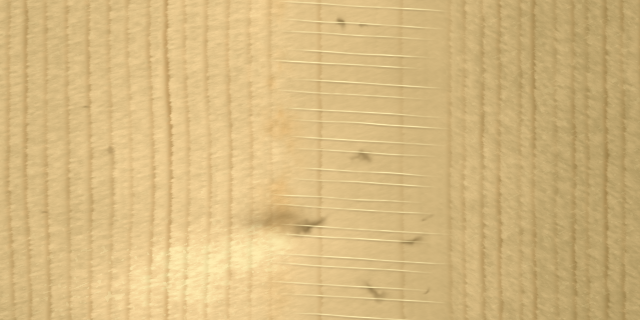
Give the GLSL for this texture, as a WebGL 1 fragment shader.

```glsl
precision highp float;
uniform vec2 u_resolution;

const vec3 WOOD_DARK = vec3(0.71, 0.615, 0.405);
const vec3 WOOD_LIGHT = vec3(0.95, 0.82, 0.59);
const vec3 SHEEN = vec3(1.0, 0.93, 0.69);
const vec3 RING_TINT = vec3(0.11, 0.13, 0.13);
const vec3 STAIN_TINT = vec3(0.03, 0.07, 0.10);
const vec3 KNOT_COLOR = vec3(0.42, 0.33, 0.17);

const float LEFT_EDGE = 0.875;     // sparse heartwood band
const float RIGHT_EDGE = 1.375;
const float LEFT_DENSITY = 16.0;   // rings per canvas height
const float BAND_DENSITY = 4.0;
const float RIGHT_DENSITY = 18.0;
const float DARK_RING = 8.0;
const float RING_WIDTH = 0.0075;

const float SCRATCH_PERIOD = 0.091;
const float SCRATCH_GAP = 0.035;
const float SCRATCH_SLOPE = 0.06;
const float SCRATCH_WIDTH = 0.0021;
const float FIBRE_CONTRAST = 0.56;
const float STRIA_CONTRAST = 0.12;

float hash(vec2 p) {
  vec3 q = fract(vec3(p.xyx) * 0.1031);
  q += dot(q, q.yzx + 33.33);
  return fract((q.x + q.y) * q.z);
}

float noise(vec2 p) {
  vec2 i = floor(p), f = fract(p);
  f = f * f * (3.0 - 2.0 * f);
  return mix(mix(hash(i), hash(i + vec2(1, 0)), f.x),
             mix(hash(i + vec2(0, 1)), hash(i + vec2(1, 1)), f.x), f.y);
}

float fbm(vec2 p) {
  float sum = 0.0, amp = 0.5;
  for (int i = 0; i < 4; i++) {
    sum += amp * noise(p);
    p = p * 2.03 + 17.0;
    amp *= 0.5;
  }
  return sum / 0.9375;
}

vec2 turn(vec2 p, float a) {
  return vec2(cos(a) * p.x + sin(a) * p.y, cos(a) * p.y - sin(a) * p.x);
}

float blob(vec2 p, vec2 center, vec2 radius, float angle) {
  vec2 q = turn(p - center, angle) / radius;
  return exp(-dot(q, q));
}

// Vertical annual rings with ragged edges, widely spaced inside the band
float rings(vec2 p, float fibre) {
  float x = p.x + 0.02 * (noise(vec2(p.x * 2.0, p.y * 2.2)) - 0.5)
          + 0.004 * (noise(p * vec2(9.0, 14.0)) - 0.5) + 0.012 * fibre;
  float density = x < LEFT_EDGE ? LEFT_DENSITY : (x < RIGHT_EDGE ? BAND_DENSITY : RIGHT_DENSITY);
  float phase = LEFT_DENSITY * min(x, LEFT_EDGE)
              + BAND_DENSITY * clamp(x - LEFT_EDGE, 0.0, RIGHT_EDGE - LEFT_EDGE)
              + RIGHT_DENSITY * max(x - RIGHT_EDGE, 0.0);
  float id = floor(phase);
  float offset = 0.5 + 0.3 * (hash(vec2(id, 3.0)) - 0.5);
  float d = (phase - id - offset) / density;
  float width = RING_WIDTH * (d < 0.0 ? 1.4 : 0.75);
  float strength = 0.25 + 0.4 * hash(vec2(id, 7.0));
  strength += 0.5 * (1.0 - step(0.5, abs(id - DARK_RING)));
  float fade = 0.5 + 0.6 * noise(vec2(id * 5.0, p.y * 5.0)) + 0.4 * noise(p * vec2(20.0, 30.0));
  return strength * fade * exp(-d * d / (width * width));
}

// Pairs of slanted scratches: x is the lit ridge, y its shadow
vec2 scratches(vec2 p, float pixel) {
  vec2 result = vec2(0.0);
  float width = max(SCRATCH_WIDTH, 0.52 * pixel);
  for (int k = 0; k < 2; k++) {
    float fk = float(k);
    float row = (p.y + SCRATCH_SLOPE * p.x - fk * SCRATCH_GAP) / SCRATCH_PERIOD;
    vec2 id = vec2(floor(row), fk * 31.0 + 5.0);
    float d = (fract(row) - 0.5 + 0.08 * (hash(id) - 0.5)) * SCRATCH_PERIOD;
    d += 0.003 * (noise(vec2(p.x * 9.0, id.x * 5.0 + fk)) - 0.5);
    float start = 0.85 + 0.1 * hash(id + 11.0);
    float end = 1.27 + 0.12 * hash(id + 23.0);
    float span = smoothstep(start - 0.05, start + 0.08, p.x) * smoothstep(end + 0.05, end - 0.1, p.x);
    span *= 0.25 + 0.6 * noise(vec2(p.x * 14.0, id.x * 7.0 + fk * 3.0))
          + 0.35 * noise(vec2(p.x * 55.0, id.x * 9.0 + fk * 4.0));
    float shade = (d + 2.2 * width) / (1.5 * width);
    result += span * vec2(exp(-d * d / (width * width)), exp(-shade * shade));
  }
  return result;
}

void main() {
  vec2 p = gl_FragCoord.xy / u_resolution.y;
  float pixel = 1.0 / u_resolution.y;
  float band = smoothstep(0.84, 0.98, p.x) * smoothstep(1.48, 1.32, p.x);
  float right = smoothstep(1.2, 1.5, p.x);

  // Broad light falling off to the right
  float tone = 0.12 + 0.72 * smoothstep(1.95, 0.85, p.x) - 0.34 * smoothstep(0.6, 0.0, p.x);
  tone -= 0.12 * band;
  tone += 0.28 * (fbm(p * vec2(2.5, 4.0)) - 0.5);
  float glow = blob(p, vec2(0.72, 0.2), vec2(0.3, 0.09), 0.15) + 0.5 * blob(p, vec2(0.45, 0.1), vec2(0.3, 0.14), 0.0);
  tone += glow * (0.08 + 0.5 * fbm(p * vec2(9.0, 16.0)));

  // Short tilted fibres and faint vertical striae
  float fibre = mix(fbm(turn(p, 0.22) * vec2(42.0, 130.0)), fbm(turn(p, -0.45) * vec2(46.0, 110.0)), right) - 0.5;
  tone += FIBRE_CONTRAST * fibre * (1.0 - 0.55 * band);
  tone += STRIA_CONTRAST * (noise(vec2(p.x * 70.0 + 2.0 * fibre, p.y * 2.5)) - 0.5) * (1.0 - 0.5 * band);
  vec3 color = mix(WOOD_DARK, WOOD_LIGHT, min(tone, 1.05));
  color = mix(color, SHEEN, smoothstep(0.98, 1.4, tone));

  color -= RING_TINT * rings(p, fibre);
  float stain = blob(p, vec2(0.87, 0.55), vec2(0.06, 0.5), 0.0) * smoothstep(0.35, 0.8, fbm(p * vec2(14.0, 10.0)));
  color -= STAIN_TINT * stain;

  // Sparse lit specks
  float speck = smoothstep(0.76, 0.92, noise(turn(p, 0.4) * vec2(75.0, 130.0)));
  color = mix(color, SHEEN, speck * (0.1 + 0.5 * min(glow, 1.0)) * (1.0 - band));

  // Smeared knots and small bruises
  vec2 w = p + 0.03 * (vec2(noise(p * 22.0), noise(p * 22.0 + 40.0)) - 0.5);
  w += 0.012 * (vec2(noise(p * 70.0), noise(p * 70.0 + 40.0)) - 0.5);
  float knot = 0.4 * blob(w, vec2(0.86, 0.31), vec2(0.11, 0.035), 0.0);
  knot += 0.5 * blob(w, vec2(0.96, 0.295), vec2(0.05, 0.013), 0.4);
  knot += 0.45 * blob(w, vec2(1.17, 0.095), vec2(0.04, 0.011), -0.5);
  knot += 0.55 * blob(w, vec2(1.29, 0.24), vec2(0.032, 0.014), 0.0);
  knot += 0.45 * blob(w, vec2(1.13, 0.512), vec2(0.03, 0.01), 0.0);
  knot += 0.6 * blob(w, vec2(1.06, 0.925), vec2(0.012, 0.02), 0.0);
  vec2 cell = floor(p * 5.0);
  vec2 fleck = (cell + 0.25 + 0.5 * vec2(hash(cell), hash(cell + 50.0))) / 5.0;
  knot += 0.3 * step(0.85, hash(cell + 90.0)) * blob(w, fleck, vec2(0.012, 0.006), 0.0);
  color = mix(color, KNOT_COLOR, min(knot, 0.75));
  color = mix(color, SHEEN, 0.7 * blob(w, vec2(0.87, 0.25), vec2(0.035, 0.02), 0.0));

  vec2 scratch = scratches(p, pixel);
  color *= 1.0 - 0.1 * scratch.y;
  color = mix(color, SHEEN, min(scratch.x, 1.0));
  gl_FragColor = vec4(color, 1.0);
}
```
